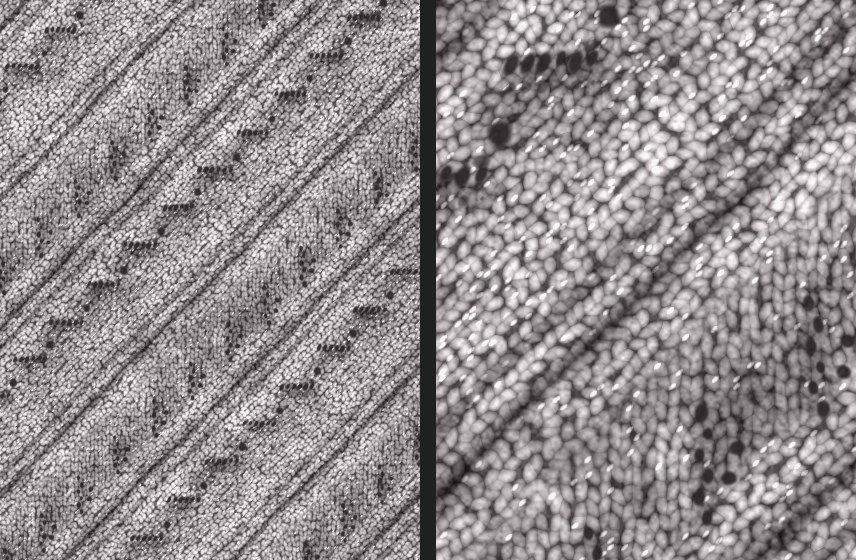
Left, the full canvas; right, a detail of the centre.
Reproduce this texture procedurally as a Shadertoy shader.

```glsl
// Grey glittering lace knit: diagonal ribs with paired grooves, alternating with
// slanted rows of eyelets. Bands repeat along x + y, eyelet groups along x - y;
// jittered oval stitches cover everything. The canvas is 576 units wide, y down.

float hash(vec2 p) {
    vec3 q = fract(vec3(p.xyx) * 0.1031);
    q += dot(q, q.yzx + 33.33);
    return fract((q.x + q.y) * q.z);
}

float noise(vec2 p) {
    vec2 i = floor(p), f = fract(p);
    f = f * f * (3.0 - 2.0 * f);
    return mix(mix(hash(i), hash(i + vec2(1, 0)), f.x),
               mix(hash(i + vec2(0, 1)), hash(i + vec2(1, 1)), f.x), f.y);
}

// Rounded yarn loops, leaning alternately: x = height, y = random tone
vec2 stitches(vec2 q) {
    vec2 best = vec2(0.0, 0.5);
    for (int j = -1; j <= 1; j++)
    for (int i = -1; i <= 1; i++) {
        vec2 cell = floor(q) + vec2(i, j);
        float r = hash(cell + 71.0);
        vec2 d = q - cell - 0.5 - 0.6 * (vec2(r, hash(cell + 19.0)) - 0.5);
        float lean = (mod(cell.x, 2.0) < 0.5 ? 0.6 : -0.6) + 0.9 * (r - 0.5);
        d = mat2(cos(lean), sin(lean), -sin(lean), cos(lean)) * d / vec2(0.54, 0.8);
        float h = 1.0 - dot(d, d);
        if (h > best.x) best = vec2(h, hash(cell + 7.0));
    }
    return best;
}

float hole(vec2 p, vec2 centre, vec2 radius) {
    return 1.0 - smoothstep(0.6, 1.25, length((p - centre) / radius));
}

float groove(float u, float at, float width) {
    float d = (u - at) / width;
    return exp(-d * d);
}

// Offset from the centre of the nearest eyelet group; id is its number
vec2 groupOffset(float ds, float t, out float id) {
    id = floor(t / 103.0 + 0.5);
    float dt = t - 103.0 * id;
    return 0.5 * vec2(ds + dt, ds - dt);
}

vec3 knit(vec2 p) {
    p += 5.0 * (vec2(noise(p / 55.0), noise(p / 55.0 + 40.0)) - 0.5);
    float t = p.x - p.y;
    float s = p.x + p.y + 0.01 * t - 20.0;
    float band = floor(s / 405.0);
    float u = s - 405.0 * band;

    // Stitches follow the ribs, but stand upright in the plain panel
    float upright = smoothstep(280.0, 305.0, u) * (1.0 - smoothstep(368.0, 384.0, u));
    vec2 yarn = mix(stitches(vec2(s, t) / vec2(8.2, 9.0)),
                    stitches(p / vec2(5.4, 6.8)), upright);
    float lace = smoothstep(70.0, 110.0, u) * (1.0 - smoothstep(190.0, 220.0, u));

    // Broad relief: round ribs, hollows beside the eyelets, paired grooves
    float shade = 1.0 + 0.17 * groove(u, 68.0, 17.0) + 0.14 * groove(u, 34.0, 8.0)
        + 0.15 * groove(u, 192.0, 24.0) + 0.14 * groove(u, 236.0, 8.0)
        + 0.15 * groove(u, 276.0, 20.0) + 0.16 * groove(u, 396.0, 13.0)
        - 0.17 * groove(u, 107.0, 16.0) - 0.15 * groove(u, 346.0, 27.0);
    float stitchBreak = 0.85 + 0.15 * sin(t * 0.7);
    float cut = groove(u, 20.0, 4.6) + 0.8 * groove(u, 48.0, 4.6)
        + 0.75 * groove(u, 222.0, 4.6) + groove(u, 250.0, 5.0);
    shade -= 0.46 * cut * stitchBreak;
    shade -= 0.10 * (groove(u, 20.0, 11.0) + groove(u, 250.0, 11.0));
    shade += 0.24 * (noise(p / 22.0) - 0.5) + 0.14 * (noise(p / 90.0) - 0.5);

    // Level eyelet rows: slanted slits, one large hole and a soft fold beneath
    float id, dark = 0.0;
    vec2 row = groupOffset(u - 107.0, t - 58.0 - 20.0 * band, id);
    row += vec2(6.0, -6.0);
    float wear = hash(vec2(id, band) + 5.0);
    for (int i = 0; i < 6; i++) {
        float r = hash(vec2(id * 7.0 + float(i), band + 31.0));
        vec2 c = vec2(-23.0 + 8.0 * float(i), 2.0 * r - 1.0);
        vec2 q = row + vec2(0.35 * row.y, 0.0);
        dark = max(dark, hole(q, c, vec2(3.0, 4.6) * (0.75 + 0.4 * r)));
        dark = max(dark, 0.5 * hole(q, c + vec2(4.0, 11.0), vec2(2.6, 3.0) * r));
    }
    dark = max(dark, hole(row, vec2(25.0, -19.0), vec2(5.4, 5.8) * (0.75 + 0.35 * wear)));
    dark = max(dark, 0.7 * hole(row, vec2(17.0, -6.0), vec2(4.0, 3.5)));
    shade -= 0.20 * hole(row, vec2(2.0, 6.0), vec2(28.0, 9.0));
    shade += 0.15 * hole(row, vec2(0.0, -12.0), vec2(25.0, 8.0));

    // Upright eyelet columns: staggered small holes with a short second column
    vec2 column = groupOffset(u - 358.0, t - 37.0 - 12.0 * band, id);
    wear = hash(vec2(id, band) + 50.0);
    for (int i = 0; i < 6; i++) {
        float k = float(i), r = hash(vec2(id * 9.0 + k, band + 63.0));
        vec2 c = vec2(2.0 * (mod(k, 2.0) * 2.0 - 1.0) + r - 0.5, -25.0 + 9.5 * k);
        dark = max(dark, hole(column, c, vec2(2.8, 3.9) * (0.7 + 0.5 * r)));
    }
    for (int i = 0; i < 2; i++)
        dark = max(dark, hole(column, vec2(12.0 + 3.0 * float(i), 5.0 - 14.0 * float(i)),
                              vec2(4.3, 3.8) * (0.65 + 0.4 * wear)));
    shade -= 0.15 * hole(column, vec2(2.0, 0.0), vec2(9.0, 29.0));
    shade += 0.14 * hole(column, vec2(-15.0, -4.0), vec2(9.0, 27.0));

    // Yarn tone, fibre grain and metallic glints
    float v = mix(0.29, 0.75, pow(yarn.x, 0.85)) + 0.15 * (yarn.y - 0.5);
    v = v * shade + 0.18 * (noise(p / 1.5) - 0.5);
    vec2 cell = floor(p / 3.2);
    float glint = step(0.955 - 0.07 * lace, hash(cell + 300.0));
    vec2 g = fract(p / 3.2) - 0.5;
    v += 0.40 * glint * smoothstep(0.6, 0.15, length(g + 0.4 * g.yx)) * (1.0 - 0.7 * min(cut, 1.0));
    v = mix(v, 0.16, 0.92 * dark);
    return clamp(vec3(v) + vec3(0.013, -0.010, -0.003), 0.08, 0.97);
}

void mainImage(out vec4 fragColor, in vec2 fragCoord) {
    vec3 sum = vec3(0.0);
    for (int k = 0; k < 4; k++) {
        vec2 f = fragCoord + vec2(k % 2, k / 2) * 0.5 - 0.25;
        sum += knit(vec2(f.x, iResolution.y - f.y) * 576.0 / iResolution.x);
    }
    fragColor = vec4(sum / 4.0, 1.0);
}
```
